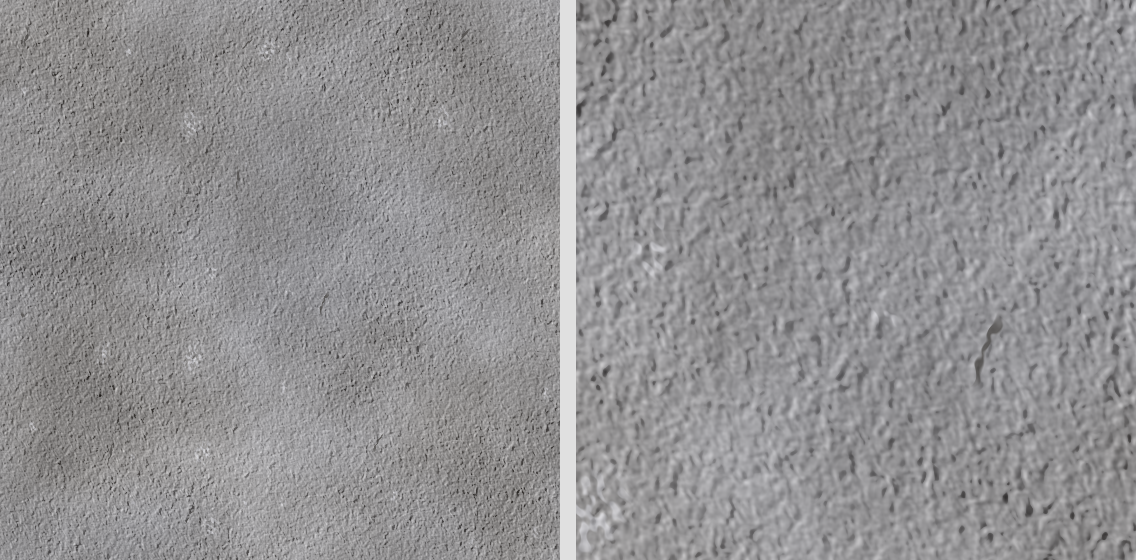
Left, the full canvas; right, a detail of the centre.
Write a Shadertoy shader that draws this texture.

```glsl
const vec3 CEMENT = vec3(0.574, 0.569, 0.573);
const vec3 WARM_SHIFT = vec3(0.005, 0.001, -0.008);
const vec3 CRACK_COLOR = vec3(0.29, 0.28, 0.27);
const vec3 CHALK_COLOR = vec3(0.80, 0.80, 0.82);

float hash(vec2 p) {
    return fract(sin(dot(p, vec2(127.1, 311.7))) * 43758.5453);
}

vec2 hash2(vec2 p) {
    return vec2(hash(p), hash(p + 57.3));
}

mat2 rotation(float angle) {
    float c = cos(angle), s = sin(angle);
    return mat2(c, s, -s, c);
}

float corner(vec2 cell, vec2 f, vec2 offset) {
    return dot(hash2(cell + offset) * 2.0 - 1.0, f - offset);
}

// Gradient noise, roughly -0.6 to 0.6
float noise(vec2 p) {
    vec2 cell = floor(p), f = fract(p);
    vec2 u = f * f * f * (f * (f * 6.0 - 15.0) + 10.0);
    float low = mix(corner(cell, f, vec2(0, 0)), corner(cell, f, vec2(1, 0)), u.x);
    float high = mix(corner(cell, f, vec2(0, 1)), corner(cell, f, vec2(1, 1)), u.x);
    return mix(low, high, u.y);
}

float fbm(vec2 p, int octaves) {
    float sum = 0.0, weight = 0.6;
    for (int i = 0; i < octaves; i++) {
        sum += weight * noise(p);
        p = rotation(0.6) * p * 2.1 + 13.7;
        weight *= 0.6;
    }
    return sum;
}

// Plaster height: irregular lumps with sharp creases and grit
float plasterHeight(vec2 p) {
    vec2 q = rotation(-0.2) * p * vec2(1.0, 0.76);
    q += 0.003 * vec2(noise(p * 80.0), noise(p * 80.0 + 17.0));
    float lumps = 0.48 * noise(q * 98.0);
    float creases = 0.42 * abs(noise(rotation(0.3) * q * 125.0 + 61.0));
    float grit = 0.40 * noise(rotation(0.2) * q * 205.0 + 31.0);
    float sand = 0.24 * noise(rotation(0.4) * q * 330.0 + 5.0);
    return lumps + creases + grit + sand;
}

// Slope facing a light at the upper left
float relief(vec2 p) {
    vec2 toLight = vec2(-0.0014, 0.0008);
    return plasterHeight(p - toLight) - plasterHeight(p + toLight);
}

// Sparse ragged gouges, one at most per cell
float cracks(vec2 p, float cellCount, float density) {
    vec2 cell = floor(p * cellCount);
    vec2 center = (cell + 0.5 + 0.4 * (hash2(cell + 11.0) - 0.5)) / cellCount;
    float angle = mix(-0.1, 0.75, hash(cell + 15.1));
    float halfLength = mix(0.10, 0.24, hash(cell + 19.6)) / cellCount;
    vec2 q = rotation(angle) * (p - center);
    q.x += 0.007 * noise(p * 50.0) + 0.004 * noise(p * 130.0);
    float along = abs(q.y) / halfLength;
    float width = 0.0013 + 0.0035 * noise(p * vec2(140.0, 95.0) + 7.0);
    float line = 1.0 - smoothstep(width - 0.0007, width + 0.0008, abs(q.x));
    return line * (1.0 - smoothstep(0.5, 1.0, along)) * step(hash(cell + 13.9), density);
}

// Scattered chalky scuffs, broken into slanted flecks
float scuffs(vec2 p, float cellCount, float density) {
    vec2 cell = floor(p * cellCount);
    vec2 center = (cell + 0.5 + 0.4 * (hash2(cell + 71.0) - 0.5)) / cellCount;
    float radius = mix(0.10, 0.27, hash(cell + 19.0)) / cellCount;
    vec2 q = rotation(hash(cell + 5.0) - 0.5) * (p - center);
    float patchMask = 1.0 - smoothstep(0.3, 1.0, length(q * vec2(1.4, 0.9)) / radius);
    float flecks = smoothstep(-0.05, 0.20, noise(rotation(-0.5) * p * vec2(200.0, 120.0)));
    return patchMask * flecks * step(hash(cell + 43.0), density);
}

void mainImage(out vec4 fragColor, in vec2 fragCoord) {
    vec2 p = fragCoord / iResolution.y;

    // Broad stains and changes of roughness
    float stain = fbm(p * 3.2 + 4.0, 5);
    float roughness = smoothstep(-0.25, 0.30, fbm(p * 5.0 + 23.0, 4) - 0.4 * stain);
    float warmth = fbm(p * 2.6 + 47.0, 2) - 0.8 * stain;

    // Lit lumps with dark pits on their far sides
    float slope = relief(p);
    float pitCluster = smoothstep(-0.10, 0.20, noise(p * vec2(82.0, 62.0) + 9.0));
    float pits = smoothstep(0.09, 0.25, -slope) * pitCluster * mix(0.35, 1.0, roughness);
    float dust = noise(p * 320.0 + 3.0);

    vec3 color = CEMENT + WARM_SHIFT * clamp(warmth * 3.0, -1.0, 1.0);
    color += 0.24 * stain + 0.08 * dust;
    color += slope * mix(0.30, 0.42, roughness);
    color -= 0.20 * pits * vec3(0.98, 1.0, 1.02);

    // Gouges and chalk marks
    color = mix(color, CRACK_COLOR, 0.75 * cracks(p, 8.0, 0.22));
    float chalk = max(scuffs(p, 7.0, 0.25), scuffs(p + 0.53, 15.0, 0.10));
    color = mix(color, CHALK_COLOR + 0.3 * slope, 0.7 * chalk);

    fragColor = vec4(clamp(color, 0.0, 1.0), 1.0);
}
```
